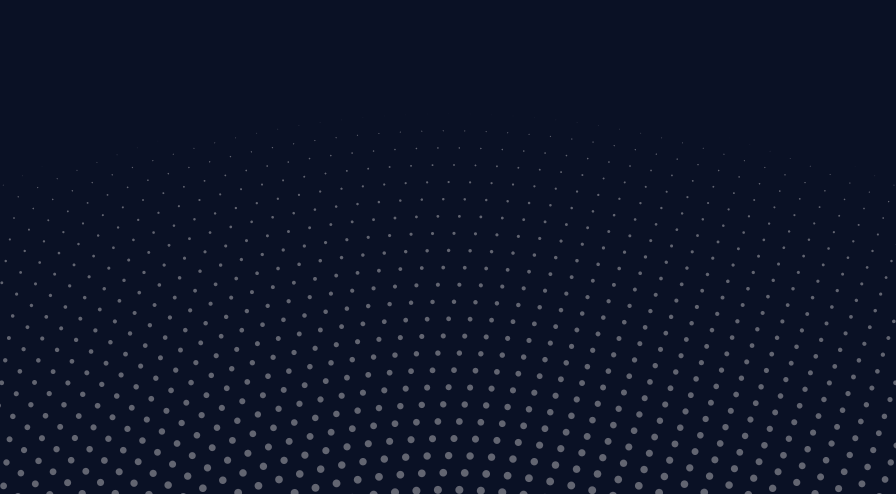
Give the GLSL for this background, as a Shadertoy shader.

```glsl
// Halftone dots on wide concentric rings, shrinking upward into a dark navy sky.

// Lengths are fractions of the canvas width.
#define RING_CENTER   vec2(0.5007, -0.6440)
#define RING_GAP      0.01908
#define DOTS_PER_STEP 5.0     // ring k carries this many dots times k
#define BASE_RADIUS   0.00449 // dot radius at the bottom centre
#define SHRINK        0.0096  // loss of radius per unit of height
#define SIDE_SHRINK   0.28    // extra height counted toward the sides
#define FADE_RADII    vec2(0.00039, 0.00056)
#define NAVY          vec3(0.040, 0.066, 0.146)
#define DOT_GRAY      vec3(0.385, 0.395, 0.445)

const float TAU = 6.2831853;

// Centre of the dot nearest to p, on the nearest ring.
vec2 nearestDot(vec2 p) {
    vec2 q = p - RING_CENTER;
    float ring = max(1.0, round(length(q) / RING_GAP));
    float angleStep = TAU / (DOTS_PER_STEP * ring);
    float angle = round(atan(q.y, q.x) / angleStep) * angleStep;
    return RING_CENTER + ring * RING_GAP * vec2(cos(angle), sin(angle));
}

// Dots get smaller with height and toward both sides.
float dotRadius(vec2 c) {
    float dx = c.x - RING_CENTER.x;
    return max(0.0, BASE_RADIUS - SHRINK * (c.y + SIDE_SHRINK * dx * dx));
}

void mainImage(out vec4 fragColor, in vec2 fragCoord) {
    float pixel = 1.0 / iResolution.x;
    vec2 p = fragCoord * pixel;

    vec2 center = nearestDot(p);
    float radius = dotRadius(center);

    // Smooth edge; dots thinner than a pixel are dimmed to keep their weight.
    float cover = clamp(0.5 + (radius - distance(p, center)) / pixel, 0.0, 1.0);
    cover *= min(1.0, 1.6 * radius / pixel);
    cover *= smoothstep(FADE_RADII.x, FADE_RADII.y, radius);

    fragColor = vec4(mix(NAVY, DOT_GRAY, cover), 1.0);
}
```
